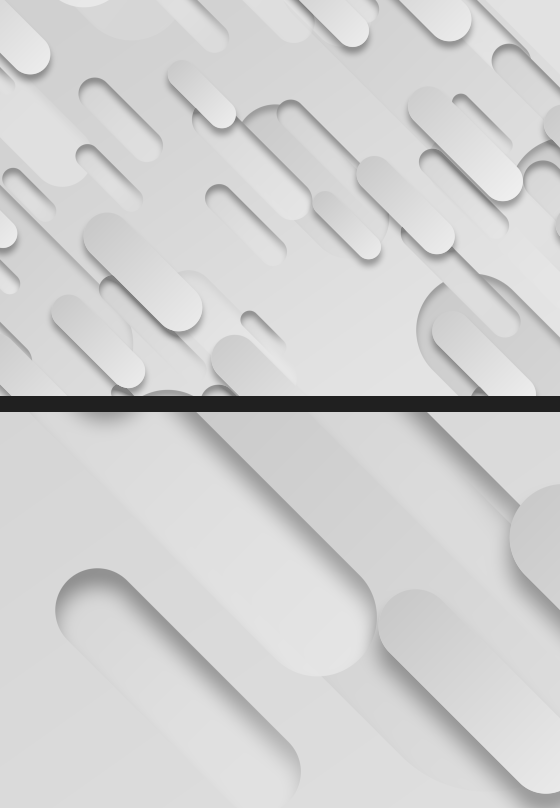
Top, the full canvas; bottom, a detail of the centre.
Give the GLSL for this background, as a Shadertoy shader.

```glsl
const vec2  BASE_TONE = vec2(0.815, 0.895);      // upper left, lower right
const vec2  SHADOW_SHIFT = vec2(0.0113, -0.0113); // straight down, in lane axes
const vec2  SHADOW_RANGE = vec2(-0.024, 0.012);
const float SHADOW_DEPTH = 0.27;
const vec2  JITTER = vec2(0.30, 0.36);           // share of a cell
const float TONE_SPREAD = 0.025;

// One family of capsules scattered in diagonal lanes
struct Layer {
    vec2 cell;      // length along a lane, lane width
    vec2 radius;    // smallest, largest
    vec2 stretch;   // half length in radii: smallest, largest
    vec2 tone;      // upper end, lower end
    float density;
    float relief;   // positive is raised, negative is sunken
    float endFade;  // how much the lower end may dissolve
    float seed;
};

const Layer PLATES = Layer(vec2(0.80, 0.40), vec2(0.10, 0.16), vec2(1.0, 2.4),
                           vec2(0.79, 0.87), 0.75, -0.65, 1.0, 3.0);
const Layer SHEETS = Layer(vec2(0.90, 0.36), vec2(0.06, 0.13), vec2(1.5, 3.0),
                           vec2(0.85, 0.92), 0.50, -0.15, 0.8, 11.0);
const Layer SLOTS  = Layer(vec2(0.46, 0.16), vec2(0.020, 0.058), vec2(2.0, 4.6),
                           vec2(0.83, 0.895), 0.72, -1.0, 0.9, 23.0);
const Layer PILLS  = Layer(vec2(0.52, 0.20), vec2(0.026, 0.066), vec2(2.0, 2.7),
                           vec2(0.795, 0.925), 0.74, 0.95, 0.0, 41.0);

float hash(vec2 p) {
    vec3 q = fract(vec3(p.xyx) * 0.1031);
    q += dot(q, q.yzx + 33.33);
    return fract((q.x + q.y) * q.z);
}

float capsule(vec2 p, float halfLength, float radius) {
    p.x -= clamp(p.x, -halfLength, halfLength);
    return length(p) - radius;
}

float softShade(float d) {
    float s = smoothstep(SHADOW_RANGE.x, SHADOW_RANGE.y, d);
    return s * s;
}

float paintLayer(float shade, vec2 p, Layer layer, float pixel) {
    float lane = floor(p.y / layer.cell.y);
    for (int j = -1; j <= 1; j++) {
        float row = lane + float(j);
        float slide = hash(vec2(row, layer.seed)) * layer.cell.x;
        float column = floor((p.x + slide) / layer.cell.x);
        for (int i = -1; i <= 1; i++) {
            vec2 id = vec2(column + float(i), row);
            vec2 key = id + layer.seed * vec2(7.0, 13.0);
            if (hash(key) > layer.density) continue;

            // Place and size
            vec2 jitter = vec2(hash(key + 51.7), hash(key + 87.3)) - 0.5;
            vec2 center = (id + 0.5 + jitter * JITTER) * layer.cell - vec2(slide, 0.0);
            float radius = mix(layer.radius.x, layer.radius.y, hash(key + 19.1));
            float halfLength = radius * mix(layer.stretch.x, layer.stretch.y, hash(key + 35.9));
            vec2 q = p - center;
            float d = capsule(q, halfLength, radius);
            float shifted = capsule(q - SHADOW_SHIFT, halfLength, radius);
            float cover = 1.0 - smoothstep(-0.7 * pixel, 0.7 * pixel, d);

            // Fill runs from the upper to the lower end
            float along = clamp(0.5 + 0.5 * q.x / (halfLength + radius), 0.0, 1.0);
            float fill = mix(layer.tone.x, layer.tone.y, along);
            fill += (hash(key + 64.2) - 0.5) * TONE_SPREAD;

            // Raised shapes cast a shadow, sunken ones receive it
            float depth = SHADOW_DEPTH * abs(layer.relief);
            if (layer.relief > 0.0) {
                shade -= depth * softShade(-shifted) * (1.0 - cover);
            } else {
                fill -= depth * softShade(shifted);
                cover *= 1.0 - layer.endFade * hash(key + 73.4) * smoothstep(0.45, 1.0, along);
            }
            shade = mix(shade, fill, cover);
        }
    }
    return shade;
}

void mainImage(out vec4 fragColor, in vec2 fragCoord) {
    vec2 uv = fragCoord / iResolution.xy;
    vec2 p = fragCoord / iResolution.y;
    float pixel = 1.0 / iResolution.y;

    // Lane axes: x runs down to the right, y up to the right
    vec2 lanes = vec2(p.x - p.y, p.x + p.y) * 0.70711;

    float shade = mix(BASE_TONE.x, BASE_TONE.y, smoothstep(0.0, 1.0, 0.5 + 0.5 * (uv.x - uv.y)));
    shade = paintLayer(shade, lanes, PLATES, pixel);
    shade = paintLayer(shade, lanes, SHEETS, pixel);
    shade = paintLayer(shade, lanes, SLOTS, pixel);
    shade = paintLayer(shade, lanes, PILLS, pixel);

    fragColor = vec4(vec3(clamp(shade, 0.5, 0.95)), 1.0);
}
```
